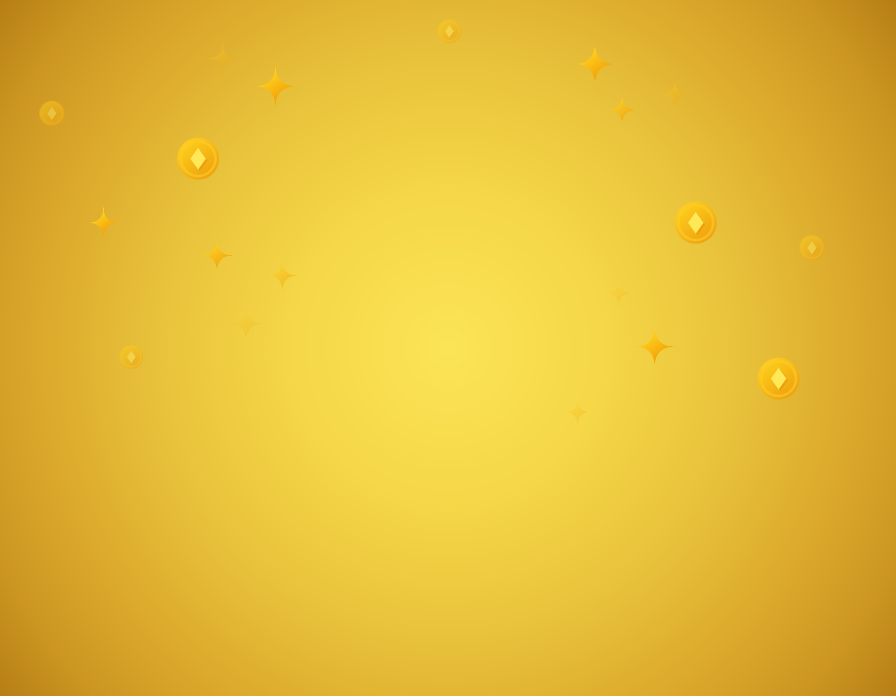
A Shadertoy shader for this background:

```glsl
// Golden radial glow with floating coins and four-pointed sparkles.

// Warm falloff from the pale centre to the bronze corners.
vec3 goldGlow(float r) {
    vec3 c = mix(vec3(0.985, 0.895, 0.34), vec3(0.96, 0.84, 0.28), clamp(r / 0.23, 0.0, 1.0));
    c = mix(c, vec3(0.91, 0.76, 0.23), clamp((r - 0.23) / 0.19, 0.0, 1.0));
    c = mix(c, vec3(0.86, 0.66, 0.17), clamp((r - 0.42) / 0.17, 0.0, 1.0));
    c = mix(c, vec3(0.80, 0.59, 0.13), clamp((r - 0.59) / 0.12, 0.0, 1.0));
    return mix(c, vec3(0.71, 0.49, 0.08), clamp((r - 0.71) / 0.11, 0.0, 1.0));
}

// Coverage of a shape from its signed distance.
float cover(float d, float soft) {
    return 1.0 - smoothstep(-soft, soft, d);
}

// Concave star whose arms reach out to one unit.
float sparkleDistance(vec2 q) {
    vec2 s = sqrt(abs(q));
    return (s.x + s.y) * (s.x + s.y) - 1.0;
}

// Face colour of a coin of unit radius.
vec3 coinFace(vec2 q, float soft) {
    vec3 c = mix(vec3(0.92, 0.59, 0.04), vec3(1.0, 0.83, 0.12),
                 clamp(0.55 + 0.28 * q.y - 0.22 * q.x, 0.0, 1.0));
    float rim = cover(abs(length(q) - 0.83) - 0.06, soft);
    c = mix(c, vec3(1.0, 0.80, 0.16), 0.6 * rim);
    // Raised lozenge with a small shadow below it
    float shade = cover(abs(q.x - 0.08) * 1.4 + abs(q.y + 0.08) - 0.52, soft);
    float mark = cover(abs(q.x) * 1.4 + abs(q.y) - 0.52, soft);
    c = mix(c, vec3(0.90, 0.56, 0.03), 0.5 * shade);
    return mix(c, vec3(1.0, 0.91, 0.34), mark);
}

void mainImage(out vec4 fragColor, in vec2 fragCoord) {
    vec2 p = (fragCoord - 0.5 * iResolution.xy) / iResolution.y;
    float pixel = 1.0 / iResolution.y;
    vec3 color = goldGlow(length(p));

    // Sparkles: centre, reach, opacity
    vec4 sparkles[12] = vec4[12](
        vec4(-0.324, 0.416, 0.022, 0.30), vec4(-0.248, 0.376, 0.031, 1.0),
        vec4(-0.495, 0.180, 0.023, 1.0), vec4(-0.332, 0.133, 0.024, 0.85),
        vec4(-0.238, 0.104, 0.023, 0.50), vec4(-0.290, 0.035, 0.026, 0.22),
        vec4(0.211, 0.408, 0.031, 1.0), vec4(0.250, 0.342, 0.023, 0.65),
        vec4(0.326, 0.364, 0.022, 0.30), vec4(0.245, 0.079, 0.020, 0.20),
        vec4(0.297, 0.002, 0.030, 1.0), vec4(0.186, -0.092, 0.020, 0.25));
    for (int i = 0; i < 12; i++) {
        vec4 s = sparkles[i];
        vec2 q = (p - s.xy) / s.z;
        vec3 tint = mix(vec3(0.96, 0.66, 0.04), vec3(1.0, 0.83, 0.13),
                        clamp(0.4 + 0.7 * q.y - 0.5 * q.x, 0.0, 1.0));
        color = mix(color, tint, s.w * cover(sparkleDistance(q), 2.0 * pixel / s.z));
    }

    // Coins: centre, radius; the small ones are fainter
    vec3 coins[7] = vec3[7](
        vec3(0.002, 0.455, 0.017), vec3(-0.569, 0.337, 0.018),
        vec3(-0.359, 0.272, 0.030), vec3(-0.455, -0.013, 0.017),
        vec3(0.356, 0.180, 0.030), vec3(0.523, 0.144, 0.018),
        vec3(0.475, -0.044, 0.030));
    for (int i = 0; i < 7; i++) {
        vec3 coin = coins[i];
        vec2 q = (p - coin.xy) / coin.z;
        float soft = pixel / coin.z;
        float opacity = mix(0.5, 1.0, smoothstep(0.019, 0.028, coin.z));
        color = mix(color, coinFace(q, soft), opacity * cover(length(q) - 1.0, soft));
    }

    fragColor = vec4(color, 1.0);
}
```
